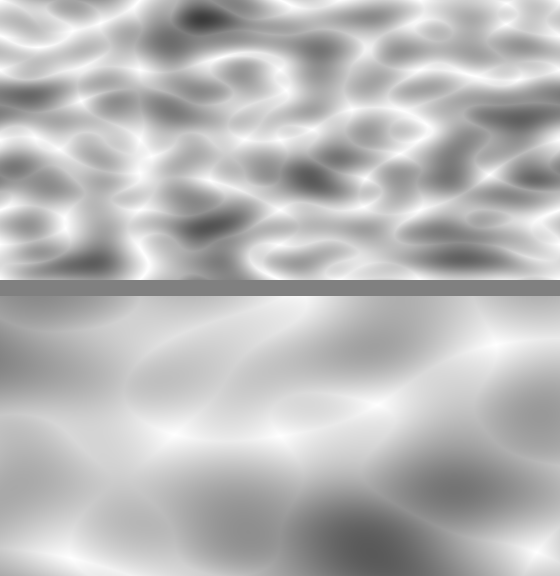
Top: the whole. Bottom: its middle third, enlarged.
A Shadertoy shader for this texture:

```glsl
const float BASE_CELLS = 4.0;    // lattice cells across each side of the tile
const int   OCTAVES    = 2;
const float LACUNARITY = 2.0;    // whole number, so every octave wraps
const float GAIN       = 0.5;
const float DEPTH      = 1.02;   // darkness of the hollows between ridges
const float SEED       = 17.0;
const vec3  RIDGE_COLOR  = vec3(1.0);
const vec3  HOLLOW_COLOR = vec3(0.0);
const float TAU = 6.2831853;

float hash(vec2 p) {
    return fract(sin(dot(p, vec2(127.1, 311.7))) * 43758.5453);
}

// Unit gradient at a lattice point, wrapped to the period
vec2 gradientAt(vec2 cell, float period, float seed) {
    float angle = TAU * hash(mod(cell, period) + seed);
    return vec2(cos(angle), sin(angle));
}

// Tileable gradient noise with quintic interpolation
float gradientNoise(vec2 p, float period, float seed) {
    vec2 cell = floor(p);
    vec2 f = p - cell;
    vec2 fade = f * f * f * (f * (f * 6.0 - 15.0) + 10.0);
    vec2 right = vec2(1.0, 0.0);
    vec2 up = vec2(0.0, 1.0);
    float a = dot(gradientAt(cell, period, seed), f);
    float b = dot(gradientAt(cell + right, period, seed), f - right);
    float c = dot(gradientAt(cell + up, period, seed), f - up);
    float d = dot(gradientAt(cell + 1.0, period, seed), f - 1.0);
    return mix(mix(a, b, fade.x), mix(c, d, fade.x), fade.y);
}

// Sum of folded octaves: zero along the ridges, growing in the hollows
float turbulence(vec2 uv) {
    float sum = 0.0;
    float amplitude = 1.0;
    float period = BASE_CELLS;
    for (int i = 0; i < OCTAVES; i++) {
        float seed = SEED * float(i + 1);
        sum += amplitude * abs(gradientNoise(uv * period, period, seed));
        amplitude *= GAIN;
        period *= LACUNARITY;
    }
    return sum;
}

void mainImage(out vec4 fragColor, in vec2 fragCoord) {
    // Equal cell counts on both axes stretch the grain along the wide side
    vec2 uv = fragCoord / iResolution.xy;
    float hollow = clamp(DEPTH * turbulence(uv), 0.0, 1.0);
    fragColor = vec4(mix(RIDGE_COLOR, HOLLOW_COLOR, hollow), 1.0);
}
```
